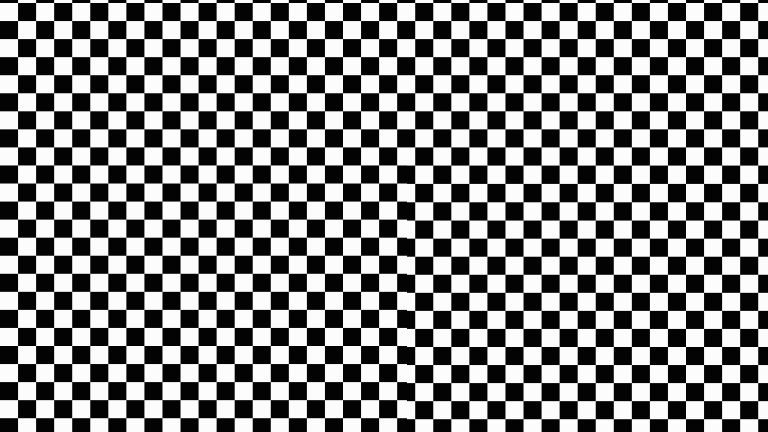
This pattern is drawn by a Shadertoy shader. Its source:

```glsl
#define CELLS_DOWN 23.93   // cells per canvas height
#define TOP_OFFSET 0.166   // part of a cell cut off at the top
#define EDGE_PIXELS 1.0    // width of the smoothed edge
#define SLIP 0.055         // row slip, in cells
#define SLIP_X 0.53        // where the slip starts across the canvas
#define SLIP_TOP 0.66      // height at which the slip begins
#define SLIP_FULL 0.46     // height at which it is complete
#define INK vec3(0.01)
#define PAPER vec3(0.99)

// Smoothed square waves: +1 on even cells, -1 on odd cells
vec2 squareWave(vec2 p, float pixel) {
    vec2 edgeDistance = abs(mod(p - 0.5, 2.0) - 1.0) - 0.5;
    return clamp(edgeDistance / (0.5 * EDGE_PIXELS * pixel), -1.0, 1.0);
}

// Small downward slip of the rows in the lower right
float rowSlip(vec2 uv) {
    float lower = 1.0 - smoothstep(SLIP_FULL, SLIP_TOP, uv.y);
    return SLIP * lower * step(SLIP_X, uv.x);
}

void mainImage(out vec4 fragColor, in vec2 fragCoord) {
    vec2 uv = fragCoord / iResolution.xy;
    float pixel = CELLS_DOWN / iResolution.y;

    // Cell coordinates, with rows counted from the top
    vec2 cell = vec2(fragCoord.x, iResolution.y - fragCoord.y) * pixel;
    cell.y -= TOP_OFFSET + rowSlip(uv);

    // The product of both waves gives the checks
    vec2 wave = squareWave(cell, pixel);
    float light = 0.5 + 0.5 * wave.x * wave.y;
    fragColor = vec4(mix(INK, PAPER, light), 1.0);
}
```
